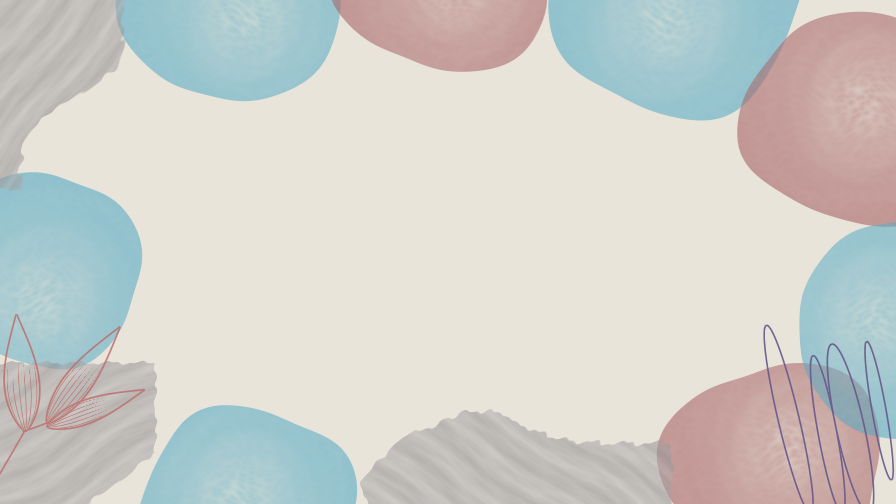
A Shadertoy shader for this background:

```glsl
// Watercolour discs and veined stones framing an empty paper, with a pen sprig and a scribble.
const vec3 PAPER = vec3(.91, .894, .852);
const vec3 BLUE = vec3(.535, .745, .8);
const vec3 ROSE = vec3(.745, .565, .558);

float pixel() { return 4.32 / iResolution.y; }
float cover(float d) { return clamp(.5 - d / pixel(), 0., 1.); }

vec2 hash2(vec2 c) {
    return fract(sin(vec2(dot(c, vec2(127.1, 311.7)), dot(c, vec2(269.5, 183.3)))) * 4375.85);
}

// Cellular noise: distance to the nearest scattered point
float cells(vec2 p) {
    float nearest = 2.;
    for (int i = 0; i < 9; i++) {
        vec2 c = floor(p) + vec2(i % 3 - 1, i / 3 - 1);
        nearest = min(nearest, length(c + hash2(c) - p));
    }
    return nearest;
}

// Translucent paint: partly multiplies with what lies below
void glaze(inout vec3 col, vec3 tint, float mask) {
    col = mix(col, tint * mix(vec3(1), col / PAPER, .5), mask);
}

// Wobbly disc; wave = (amplitude, lobes, angle of the first lobe)
void wash(inout vec3 col, vec2 p, vec2 center, vec2 radii, vec3 wave, vec2 glow, vec3 pigment) {
    vec2 q = (p - center) / radii;
    float a = atan(q.y, q.x);
    float rim = 1. + wave.x * cos(wave.y * (a - wave.z)) + .006 * sin(9. * a + center.x);
    float d = (length(q) - rim) * min(radii.x, radii.y);

    // Brush rings and dry grain around the pale spot
    vec2 g = p - glow;
    float r = length(g), t = atan(g.y, g.x);
    float rings = sin(r * 15. + 2. * sin(2. * t + r * 4.) + center.x)
                + .6 * sin(r * 38. + 3. * sin(t - r * 3.));
    float grain = cells(p * vec2(13., 19.) + sin(p.yx * 9.)) - .45;
    float pale = .08 + .38 * exp(-2.8 * r * r) + rings * .035 * exp(-r)
               + grain * (.06 + .3 * exp(-14. * r * r));
    glaze(col, mix(pigment, PAPER, clamp(pale, 0., .8)), cover(d));
}

// Stone with streaks running along the given angle
void stone(inout vec3 col, vec2 p, float d, float angle) {
    float along = dot(p, vec2(cos(angle), sin(angle)));
    float across = dot(p, vec2(-sin(angle), cos(angle))) + .04 * sin(along * 4.);
    float streak = sin(across * 21. + sin(along * 2.3)) + .6 * sin(across * 53. + 2. * sin(along * 3.))
                 + 1.6 * (cells(vec2(along * 4., across * 26.)) - .5);
    float ragged = .012 * sin(p.x * 23. + 2. * sin(p.y * 17.)) + .006 * sin(p.x * 61. - p.y * 47.);
    glaze(col, vec3(.755, .743, .73) + .022 * streak, cover(d + ragged));
}

// Position along a-b (0 to 1) and signed distance across it
vec2 axis(vec2 p, vec2 a, vec2 b) {
    vec2 u = b - a, q = p - a;
    return vec2(dot(q, u) / dot(u, u), (u.x * q.y - u.y * q.x) / length(u));
}

float segment(vec2 p, vec2 a, vec2 b) {
    float t = clamp(axis(p, a, b).x, 0., 1.);
    return length(p - mix(a, b, t));
}

// Pointed leaf outline with veins in its lower half
float leaf(vec2 p, vec2 base, vec2 tip, float width) {
    vec2 q = axis(p, base, tip);
    if (q.x < 0. || q.x > 1.) return 1.;
    float w = width * sin(3.1416 * pow(q.x, .75)) + .001;
    float k = q.y / w;
    float d = abs(abs(q.y) - w) * .93;
    if (abs(k) < 1. && q.x < .5 + .14 * sin(k * 19.))
        d = min(d, abs(fract(k * 3.) - .5) / 3. * w + .004);
    return d;
}

// Long narrow pen loop
float loop(vec2 p, vec2 top, vec2 bottom, float width) {
    vec2 q = axis(p, top, bottom);
    vec2 r = vec2(distance(top, bottom) * .5, width);
    q.x = (q.x - .5) * r.x * 2.;
    float k = length(q / r);
    return abs(k * (k - 1.) / max(length(q / (r * r)), .001));
}

void mainImage(out vec4 fragColor, in vec2 fragCoord) {
    vec2 p = fragCoord * pixel();
    p.x *= 7.68 * iResolution.y / (4.32 * iResolution.x);
    vec3 col = PAPER;

    // Discs along the top, right, bottom and left
    wash(col, p, vec2(1.98, 4.37), vec2(.96, .93), vec3(.04, 3, -.82), vec2(2.1, 4.2), BLUE);
    wash(col, p, vec2(3.82, 4.47), vec2(.93, .76), vec3(.07, 3, -1), vec2(3.9, 4.5), ROSE);
    wash(col, p, vec2(5.8, 4.42), vec2(1.08, 1.11), vec3(.055, 4, -1.2), vec2(5.7, 4.15), BLUE);
    wash(col, p, vec2(7.45, 3.3), vec2(1.11, .9), vec3(.04, 4, -2.85), vec2(7.42, 3.44), ROSE);
    wash(col, p, vec2(6.65, .32), vec2(.94, .9), vec3(.09, 3, .87), vec2(6.78, .48), ROSE);
    wash(col, p, vec2(7.75, 1.49), vec2(.92, .93), vec3(.02, 3, 2.2), vec2(7.5, 1.58), BLUE);
    wash(col, p, vec2(2.12, 0), vec2(.92, .83), vec3(.06, 4, 1.95), vec2(2.05, .02), BLUE);
    wash(col, p, vec2(.38, 2), vec2(.83, .84), vec3(.045, 4, .45), vec2(.34, 1.75), BLUE);

    // Stones: upper left, lower left, bottom
    float bank = .18 + .87 * smoothstep(3.07, 3.87, p.y);
    stone(col, p, max(.6 * (p.x - bank), 2.7 - p.y), .9);
    float slope = dot(p - vec2(1.37, .47), vec2(.604, -.797));
    stone(col, p, max(max(p.x - 1.33, p.y - 1.21), slope), .5);
    float ridge = .52 + .28 * exp(-pow(abs(p.x - 4.1) / .5, 2.));
    ridge = min(ridge, p.x - 2.88);
    stone(col, p, max(max(.7 * (p.y - ridge), p.x - 5.76), 3.17 - .5 * p.y - p.x), -.6);

    // Sprig
    float sprig = min(segment(p, vec2(0, .26), vec2(.22, .64)), segment(p, vec2(.2, .62), vec2(.42, .7)));
    sprig = min(sprig, leaf(p, vec2(.22, .62), vec2(.14, 1.63), .15));
    sprig = min(sprig, leaf(p, vec2(.4, .69), vec2(1.03, 1.52), .12));
    sprig = min(sprig, leaf(p, vec2(.4, .66), vec2(1.24, .98), .1));
    col = mix(col, vec3(.74, .43, .42), .85 * cover(sprig - .007));

    // Scribble
    float pen = min(loop(p, vec2(6.57, 1.53), vec2(6.95, -.08), .09), loop(p, vec2(6.97, 1.27), vec2(7.22, -.08), .08));
    pen = min(pen, min(loop(p, vec2(7.13, 1.37), vec2(7.45, -.08), .12), loop(p, vec2(7.43, 1.39), vec2(7.64, .21), .06)));
    col = mix(col, vec3(.4, .34, .54), .9 * cover(pen - .007));

    fragColor = vec4(col, 1);
}
```
